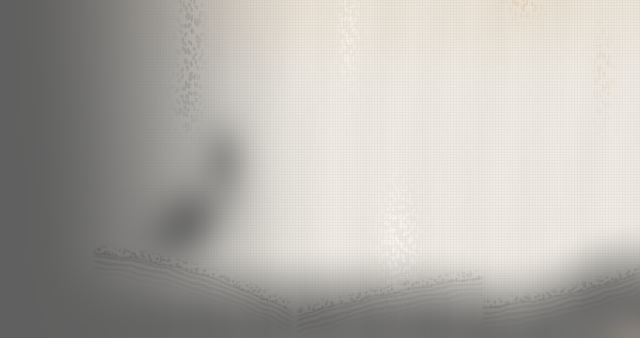
Give the GLSL for this background, as a Shadertoy shader.

```glsl
// A pale woven plaster wall fading to grey on the left and along the bottom.
// Smooth ramps and soft blobs set the light; cellular flakes, layered sines
// and curved brush strokes add the worn surface. Units: canvas height = 1.

const vec3 CREAM = vec3(0.922, 0.908, 0.880);
const vec3 SAND = vec3(0.900, 0.855, 0.795);
const vec3 SLATE = vec3(0.378, 0.378, 0.376);
const float TAU = 6.28319;

vec2 hash2(vec2 cell) {
    vec2 q = vec2(dot(cell, vec2(127.1, 311.7)), dot(cell, vec2(269.5, 183.3)));
    return fract(sin(q) * 43758.5);
}

// Distance to the nearest scattered point
float cellular(vec2 p) {
    vec2 cell = floor(p), local = fract(p);
    float nearest = 2.0;
    for (int j = -1; j <= 1; j++) {
        for (int i = -1; i <= 1; i++) {
            vec2 offset = vec2(i, j);
            nearest = min(nearest, length(offset + hash2(cell + offset) - local));
        }
    }
    return nearest;
}

// Slow wandering value in about -1..1
float layeredSines(vec2 p) {
    float sum = 0.0, amplitude = 0.5;
    for (int i = 0; i < 4; i++) {
        sum += amplitude * sin(p.x + 1.7 * sin(p.y));
        p = mat2(1.6, 1.2, -1.2, 1.6) * p + 1.3;
        amplitude *= 0.5;
    }
    return sum;
}

float softBlob(vec2 p, vec2 center, vec2 radius, float angle) {
    float c = cos(angle), s = sin(angle);
    vec2 q = mat2(c, -s, s, c) * (p - center) / radius;
    return exp(-dot(q, q));
}

float flakes(vec2 p, vec2 scale) {
    vec2 warp = 0.008 * vec2(layeredSines(p * 40.0), layeredSines(p.yx * 35.0));
    return smoothstep(0.48, 0.22, cellular((p + warp) * scale));
}

// Peeling plaster kept inside a soft patch
float peel(vec2 p, vec2 center, vec2 radius) {
    return softBlob(p, center, radius, 0.0) * flakes(p, vec2(75.0, 45.0));
}

// Bristle lines below a bowed edge, with crumbs along the edge
float brushStroke(vec2 p, vec2 start, vec2 end, float bow) {
    float t = (p.x - start.x) / (end.x - start.x);
    float edge = mix(start.y, end.y, t) + bow * 4.0 * t * (1.0 - t);
    float d = p.y - edge + 0.004 * layeredSines(p * 45.0);
    float span = smoothstep(-0.02, 0.02, t) * smoothstep(1.02, 0.98, t);
    float body = smoothstep(0.004, -0.006, d) * smoothstep(-0.085, -0.01, d);
    float bristles = 0.5 + 0.5 * sin(d * 390.0 + 2.0 * layeredSines(p * 9.0));
    float rim = exp(-pow(d / 0.004, 2.0));
    float crumbs = exp(-pow((d - 0.012) / 0.014, 2.0)) * flakes(p, vec2(70.0));
    return span * (body * bristles * 0.5 + rim * 0.5 + crumbs * 0.7);
}

// Fine cloth grid: dark threads crossing at a regular pitch
float weave(vec2 p, float threads) {
    vec2 wave = 0.5 + 0.5 * cos(TAU * threads * p);
    return max(wave.x, wave.y);
}

void mainImage(out vec4 fragColor, in vec2 fragCoord) {
    vec2 p = fragCoord / iResolution.y;
    float width = iResolution.x / iResolution.y;

    // Light ramps from the left and from the floor
    float sideLight = smoothstep(0.03, 0.97, p.x - 0.06 * (1.0 - p.y));
    float rise = 0.07 * smoothstep(1.55, 1.85, p.x) - 0.025 * softBlob(p, vec2(1.5, 0.1), vec2(0.16, 0.5), 0.0);
    float floorLight = smoothstep(0.025, 0.28, p.y - rise);
    float light = sideLight * mix(0.10, 1.0, floorLight);

    // Smoky smudges
    light *= 1.0 - 0.82 * softBlob(p, vec2(0.54, 0.335), vec2(0.135, 0.095), 0.75);
    light *= 1.0 - 0.48 * softBlob(p, vec2(0.66, 0.52), vec2(0.072, 0.11), 0.0);

    // Warm tint near the top and in the lower right corner
    float warmth = smoothstep(0.70, 1.02, p.y) * (0.75 + 0.25 * layeredSines(p * vec2(9.0, 3.0)));
    vec3 wall = mix(CREAM, SAND, clamp(warmth, 0.0, 1.0) * 0.75);
    vec3 color = mix(SLATE, wall, light);
    color += vec3(0.09, 0.07, 0.05) * softBlob(p, vec2(width, 0.0), vec2(0.12, 0.06), 0.0);

    // Faint vertical stains
    color += 0.008 * layeredSines(p * vec2(38.0, 4.0)) * sideLight;

    // Peeled patches, dark then sandy then pale
    float darkPeel = peel(p, vec2(0.565, 0.90), vec2(0.035, 0.18))
                   + 0.5 * peel(p, vec2(0.55, 0.70), vec2(0.04, 0.09));
    float sandyPeel = peel(p, vec2(1.55, 1.0), vec2(0.05, 0.06))
                    + 0.7 * peel(p, vec2(1.785, 0.78), vec2(0.03, 0.13));
    float palePeel = peel(p, vec2(1.03, 0.92), vec2(0.03, 0.15))
                   + peel(p, vec2(1.18, 0.29), vec2(0.06, 0.16));
    color -= 0.07 * darkPeel;
    color -= vec3(0.02, 0.05, 0.09) * sandyPeel;
    color += 0.04 * palePeel;

    // Brush strokes along the floor
    float strokes = brushStroke(p, vec2(0.28, 0.25), vec2(0.86, 0.08), 0.03)
                  + brushStroke(p, vec2(0.88, 0.065), vec2(1.43, 0.18), 0.01)
                  + brushStroke(p, vec2(1.43, 0.09), vec2(1.89, 0.19), -0.015);
    color -= 0.075 * strokes;

    // Cloth texture, strongest where the wall is bright
    color -= 0.045 * light * (weave(p, 120.0) - 0.6);
    fragColor = vec4(clamp(color, 0.0, 1.0), 1.0);
}
```
